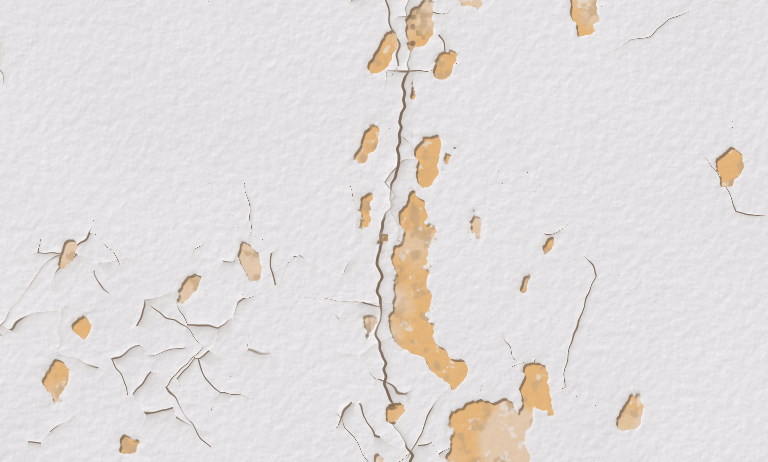
A Shadertoy shader for this texture:

```glsl
// Cracked white wall paint flaking off ochre plaster along a vertical fault.
// Voronoi plate borders give the cracks, hashed jagged blobs the bare spots,
// and a light from the upper left shades curled lips and fine wall grain.

const vec3 PAINT = vec3(0.892, 0.884, 0.890);
const vec3 SHADE = vec3(0.76, 0.73, 0.71);
const vec3 OCHRE = vec3(0.89, 0.71, 0.49);
const vec3 PALE = vec3(0.88, 0.79, 0.70);
const vec3 TAN = vec3(0.77, 0.65, 0.51);
const vec3 UMBER = vec3(0.48, 0.40, 0.33);
const vec2 LIGHT = vec2(-0.6, 0.8);
const float LONG_SCALE = 3.3;
const float FLAKE_SCALE = 13.0;
const float SPOT_SCALE = 7.5;
const float CRACK_WIDTH = 0.0016;
const float GRAIN = 0.13;

float hash(vec2 p) {
    vec3 q = fract(p.xyx * 0.1031);
    q += dot(q, q.yzx + 33.33);
    return fract((q.x + q.y) * q.z);
}

vec2 hash2(vec2 p) { return vec2(hash(p), hash(p + 57.3)); }

float noise(vec2 p) {
    vec2 i = floor(p), f = fract(p);
    f = f * f * (3.0 - 2.0 * f);
    return mix(mix(hash(i), hash(i + vec2(1, 0)), f.x),
               mix(hash(i + vec2(0, 1)), hash(i + vec2(1, 1)), f.x), f.y);
}

float fbm(vec2 p) {
    float sum = 0.0, amp = 0.57;
    for (int i = 0; i < 3; i++) {
        sum += amp * noise(p);
        p = mat2(1.6, 1.2, -1.2, 1.6) * p + 7.1;
        amp *= 0.5;
    }
    return sum;
}

// Horizontal position of the main fault at height y
float faultX(float y) {
    return 0.85 + 0.035 * cos(6.7 * (y - 0.85)) + 0.05 * (fbm(vec2(y * 12.0, 3.0)) - 0.5)
         + 0.010 * (noise(vec2(y * 65.0, 8.0)) - 0.5);
}

float bump(vec2 p, vec2 centre, vec2 size) {
    vec2 q = (p - centre) / size;
    return exp(-dot(q, q));
}

// How broken the paint is: fault band, lower left field, small right field
float damage(vec2 p) {
    float d = 0.95 * bump(p, vec2(faultX(p.y) - 0.02, p.y), vec2(0.085, 1.0))
            + 0.62 * bump(p, vec2(0.25, 0.30), vec2(0.36, 0.25))
            + 0.42 * bump(p, vec2(1.10, 0.36), vec2(0.18, 0.20)) + 0.06;
    return d * (0.4 + 1.1 * noise(p * 5.0 + 2.0));
}

// Distance to the nearest kept plate border, and the direction towards it
vec3 cracks(vec2 p, float scale, float keep) {
    vec2 q = p * scale, base = floor(q), own = vec2(0), ownId = base;
    float nearest = 9.0;
    for (int k = 0; k < 9; k++) {
        vec2 id = base + vec2(k % 3 - 1, k / 3 - 1);
        vec2 r = id + hash2(id) - q;
        if (dot(r, r) < nearest) { nearest = dot(r, r); own = r; ownId = id; }
    }
    vec3 border = vec3(9.0, 0.0, 1.0);
    for (int k = 0; k < 25; k++) {
        vec2 id = ownId + vec2(k % 5 - 2, k / 5 - 2);
        if (id == ownId) continue;
        vec2 r = id + hash2(id) - q, n = normalize(r - own);
        float strength = smoothstep(0.0, 0.2, keep - hash(id + ownId + scale));
        float d = dot(0.5 * (own + r), n) / max(strength, 0.001);
        if (d < border.x) border = vec3(d, n);
    }
    return vec3(border.x / scale, border.yz);
}

// Positive where paint has fallen off
float bareField(vec2 p) {
    float width = 0.046 * smoothstep(0.15, 0.21, p.y) * smoothstep(0.61, 0.50, p.y);
    float centre = 0.892 + 0.085 * smoothstep(0.30, 0.17, p.y);
    float field = width - 0.008 - abs(p.x - centre);
    field = max(field, 0.085 - length((p - vec2(1.06, 0.04)) * vec2(1.0, 0.85)));
    vec2 base = floor(p * SPOT_SCALE);
    for (int k = 0; k < 9; k++) {
        vec2 id = base + vec2(k % 3 - 1, k / 3 - 1);
        vec2 spot = (id + hash2(id + 11.0)) / SPOT_SCALE;
        if (hash(id + 31.0) > damage(spot) * 0.85) continue;
        float size = mix(0.014, 0.050, pow(hash(id + 5.0), 2.0));
        float a = 1.2 * (hash(id + 71.0) - 0.5);
        vec2 q = mat2(cos(a), -sin(a), sin(a), cos(a)) * (p - spot);
        field = max(field, size - length(q * vec2(1.5, 0.8)));
    }
    return field + 0.055 * (fbm(p * 20.0) - 0.5) + 0.014 * (fbm(p * 75.0) - 0.5);
}

void mainImage(out vec4 fragColor, in vec2 fragCoord) {
    vec2 p = fragCoord / iResolution.y;
    float px = 1.0 / iResolution.y;
    float broken = damage(p);

    // Rolled paint grain
    float relief = fbm(p * 70.0) - fbm((p + LIGHT * 0.004) * 70.0);
    vec3 col = PAINT + GRAIN * relief + 0.02 * (fbm(p * 4.0) - 0.5);

    // Plate cracks with curled, side-lit lips
    vec2 w = p + 0.08 * (vec2(fbm(p * 6.0), fbm(p * 6.0 + 9.0)) - 0.5)
           + 0.010 * (vec2(noise(p * 42.0), noise(p * 42.0 + 5.0)) - 0.5);
    for (int layer = 0; layer < 2; layer++) {
        bool flakes = layer == 1;
        vec3 c = flakes ? cracks(w, FLAKE_SCALE, broken * 0.75 - 0.06)
                        : cracks(w, LONG_SCALE, 0.24 + 0.35 * broken);
        float gap = smoothstep(0.32, 0.68, noise(p * 13.0 + float(layer) * 4.0));
        float tilt = -dot(c.yz, LIGHT) * exp(-c.x / (flakes ? 0.009 : 0.005)) * (0.3 + 0.7 * gap);
        col = mix(col, SHADE, clamp(-tilt * 1.1, 0.0, 0.9));
        col += 0.07 * max(tilt, 0.0);
        float line = clamp((CRACK_WIDTH * gap - c.x) / px + 0.5, 0.0, 1.0);
        col = mix(col, UMBER, line * gap * 0.9);
    }

    // Main fault: dark slit, shaded right bank, bright left lip
    float side = p.x - faultX(p.y);
    float open = smoothstep(0.2, 0.75, noise(vec2(p.y * 16.0, 1.0)));
    float bank = exp(-abs(side) / 0.007);
    col = mix(col, SHADE, step(0.0, side) * bank * 0.8);
    col += 0.05 * step(side, 0.0) * bank;
    float slit = clamp((mix(0.0008, 0.0030, open) - abs(side)) / px + 0.5, 0.0, 1.0);
    col = mix(col, UMBER, slit * (0.45 + 0.5 * open));

    // Lifted paint lip around the bare spots
    float field = bareField(p);
    float toLight = bareField(p + LIGHT * 0.007);
    float lip = clamp((toLight - field) / 0.008, -1.0, 1.0) * exp(min(field, 0.0) / 0.006);
    col = mix(col, SHADE, max(-lip, 0.0) * 0.55) + 0.06 * max(lip, 0.0);

    // Ochre plaster: faded areas, stains, grit by the fault, cast shadow
    float faded = smoothstep(0.47, 0.62, fbm(p * 6.0 + 20.0) + 0.22 * bump(p, vec2(1.06, 0.03), vec2(0.12)));
    vec3 plaster = mix(OCHRE, PALE, faded * 0.9);
    plaster = mix(plaster, TAN, 0.7 * smoothstep(0.56, 0.72, fbm(p * 38.0)));
    plaster = mix(plaster, PAINT, 0.6 * smoothstep(0.66, 0.78, fbm(p * 55.0 + 3.0)));
    float grit = smoothstep(0.5, 0.7, noise(p * 85.0)) * exp(-abs(side) / 0.022);
    plaster = mix(plaster, UMBER, grit * 0.8) + 0.06 * relief;
    plaster = mix(plaster, UMBER, 0.75 * smoothstep(0.002, -0.004, toLight));
    col = mix(col, plaster, smoothstep(-px, px, field));

    fragColor = vec4(clamp(col, 0.0, 1.0), 1.0);
}
```
